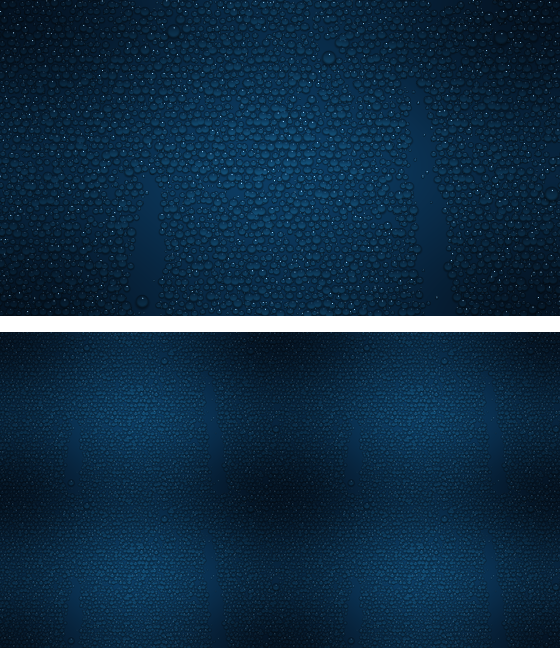
Top: one tile. Bottom: repeated 2 by 2.
Write a Shadertoy shader that draws this texture.

```glsl
// Condensation on cold blue glass: a wrapped, staggered grid of jittered drops
// over finer mist, with cleared run-off streaks and a few large drops.
// All hashes and distances wrap, so the canvas tiles in both directions.
#define DEEP_BLUE vec3(0.015, 0.075, 0.138)
#define GLOW_BLUE vec3(0.050, 0.238, 0.390)
#define DROP_TINT vec3(1.55, 1.36, 1.24)
#define DROP_CELLS vec2(70.0, 40.0)
#define MIST_CELLS vec2(106.0, 60.0)
#define SHADOW_DEPTH 0.40
#define RIM_DEPTH 0.32
#define GLINT_RADIUS 0.0019
#define BIG_DROPS 14
#define TAU 6.2831853

vec3 hash3(vec2 p) {
    vec3 q = fract(vec3(p.xyx) * vec3(0.1031, 0.1030, 0.0973));
    q += dot(q, q.yxz + 33.33);
    return fract((q.xxy + q.yzz) * q.zyx);
}

// Shortest offset on the tile, measured in canvas heights
vec2 wrapDelta(vec2 a, vec2 b) {
    vec2 d = a - b;
    return (d - floor(d + 0.5)) * vec2(iResolution.x / iResolution.y, 1.0);
}

// Position and radius of one large drop
vec3 bigDrop(int i) {
    vec3 h = hash3(vec2(float(i) * 7.0 + 3.0, 41.0));
    return vec3(h.xy, mix(0.012, 0.023, h.z * h.z));
}

// Distance to a run-off streak: head position, length, sideways drift
float streak(vec2 uv, vec2 head, float len, float drift) {
    vec2 d = wrapDelta(uv, head - vec2(0.0, 0.5 * len));
    float t = clamp(0.5 - d.y / len, 0.0, 1.0);
    float bend = drift * (t - 0.5) + 0.006 * sin(t * 13.0);
    vec2 toAxis = d - vec2(bend, (0.5 - t) * len);
    return length(toAxis) - mix(0.022, 0.046, smoothstep(0.0, 0.55, t));
}

// One where the small drops have been wiped away
float clearedArea(vec2 uv) {
    float d = min(streak(uv, vec2(0.763, 0.74), 0.72, 0.085),
                  streak(uv, vec2(0.264, 0.42), 0.40, -0.025));
    for (int i = 0; i < BIG_DROPS; i++) {
        vec3 drop = bigDrop(i);
        vec2 q = wrapDelta(uv, drop.xy);
        float trail = 0.055 * hash3(vec2(float(i), 9.0)).x;
        q.y -= clamp(q.y, 0.0, trail);
        d = min(d, length(q) - drop.z * 1.15);
    }
    return 1.0 - smoothstep(-0.003, 0.006, d);
}

// Soft contact shadow, falling below the drop
float dropShadow(vec2 local) {
    return 1.0 - smoothstep(0.75, 1.45, length(local + vec2(0.0, 0.28)));
}

// Refracting body, dark upper lens, bright lower lens, and a small glint
vec3 drawDrop(vec3 color, vec3 glass, vec2 local, float radius, float seed) {
    float px = 1.0 / iResolution.y;
    float d = length(local);
    float light = 1.0 - smoothstep(-0.75, 0.95, local.y);
    vec3 body = glass * mix(vec3(0.88), DROP_TINT, light);
    body *= 1.0 - RIM_DEPTH * smoothstep(0.65, 1.0, d);
    vec2 g = (local - vec2(0.08, 0.46)) * radius;
    float glint = 1.0 - smoothstep(0.0, GLINT_RADIUS + 0.5 * px, length(g));
    float power = mix(0.16, 0.75, smoothstep(0.65, 1.0, seed));
    body += vec3(0.75, 0.92, 1.0) * glint * power;
    float edge = 0.75 * px / radius;
    return mix(color, body, 1.0 - smoothstep(1.0 - edge, 1.0 + edge, d));
}

// One scattered layer; sizes are radii in cell heights
vec3 dropLayer(vec3 color, vec3 glass, vec2 uv, vec2 cells, vec2 sizes,
               float keep, float survive) {
    vec2 q = uv * cells, nearest = vec2(9.0);
    float shadow = 0.0, bestRadius = 0.01, bestSeed = 0.0;
    for (int j = -1; j <= 1; j++)
    for (int i = -1; i <= 1; i++) {
        vec2 id = floor(q) + vec2(i, j);
        vec2 key = mod(id, cells) + cells.y;
        vec3 h = hash3(key);
        vec3 k = hash3(key + 211.0);
        float stagger = 0.5 * mod(id.y, 2.0) - 0.25;
        vec2 center = id + 0.5 + vec2(stagger, 0.0) + (h.xy - 0.5) * 0.46;
        float wiped = clearedArea(center / cells);
        if (k.x > keep * mix(1.0, survive, wiped)) continue;
        float radius = mix(sizes.x, sizes.y, h.z * h.z) / cells.y;
        vec2 local = wrapDelta(uv, center / cells) / radius;
        local *= vec2(mix(0.93, 1.03, k.y), mix(0.97, 1.1, k.z));
        shadow = max(shadow, dropShadow(local));
        if (dot(local, local) < dot(nearest, nearest)) {
            nearest = local;
            bestRadius = radius;
            bestSeed = k.y;
        }
    }
    color *= 1.0 - SHADOW_DEPTH * shadow;
    return drawDrop(color, glass, nearest, bestRadius, bestSeed);
}

void mainImage(out vec4 fragColor, in vec2 fragCoord) {
    vec2 uv = fragCoord / iResolution.xy;

    // Periodic glow on the glass
    vec2 wave = 0.5 - 0.5 * cos(TAU * (uv + vec2(0.0, 0.03)));
    vec3 glass = mix(DEEP_BLUE, GLOW_BLUE, dot(wave, vec2(0.58, 0.42)));
    vec3 color = glass;

    // Mist, ordinary drops, then large drops
    color = dropLayer(color, glass, uv, MIST_CELLS, vec2(0.2, 0.42), 0.6, 0.1);
    color = dropLayer(color, glass, uv, DROP_CELLS, vec2(0.34, 0.60), 0.96, 0.0);
    for (int i = 0; i < BIG_DROPS; i++) {
        vec3 drop = bigDrop(i);
        vec2 local = wrapDelta(uv, drop.xy) / drop.z;
        color *= 1.0 - SHADOW_DEPTH * dropShadow(local);
        color = drawDrop(color, glass, local, drop.z, 0.95);
    }
    fragColor = vec4(color, 1.0);
}
```
